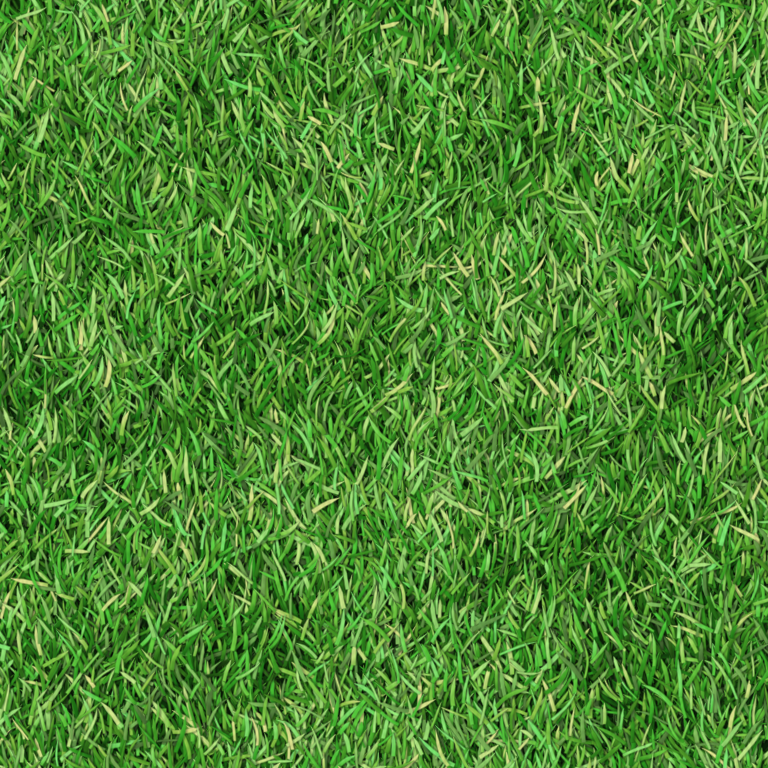
This texture is drawn by a WebGL 1 fragment shader. Its source:

```glsl
precision highp float;

// Dense lawn seen from above: jittered grids of thin, nearly straight blades
// are stacked from the dark undergrowth up to the sunlit tips. Each blade casts
// a soft shadow, and broad gradient noise varies the light and the lean.

#define LAYERS 20
#define CELL 0.027        // grid spacing, also the longest half blade
#define HALF_WIDTH 0.0021 // mean half width of a blade
#define LEAN 1.15         // spread of directions around vertical
#define SOFTNESS 0.0015   // edge blur
#define SHADOW 0.30       // darkness of cast shadows
#define EXPOSURE 0.30     // base tone of the blades
#define DEPTH_FADE 0.85   // darkening towards the ground
#define PATCHES 0.27      // strength of broad light and dark areas
#define DRY_SHARE 0.17    // share of dull, dry blades

uniform vec2 u_resolution;

const vec3 SOIL   = vec3(0.045, 0.13, 0.03);
const vec3 DARK   = vec3(0.08, 0.25, 0.05);
const vec3 DEEP   = vec3(0.14, 0.41, 0.08);
const vec3 GREEN  = vec3(0.24, 0.58, 0.13);
const vec3 BRIGHT = vec3(0.43, 0.77, 0.25);
const vec3 PALE   = vec3(0.67, 0.88, 0.49);
const vec3 DRY    = vec3(0.42, 0.60, 0.31);

vec4 hash4(vec3 p) {
  vec4 q = fract(p.xyzx * vec4(0.1031, 0.1030, 0.0973, 0.1099));
  q += dot(q, q.wzxy + 33.33);
  return fract((q.xxyz + q.yzzw) * q.zywx);
}

float cornerGradient(vec2 cell, vec2 offset) {
  float angle = 6.2832 * hash4(vec3(cell, 91.0)).x;
  return dot(vec2(cos(angle), sin(angle)), offset);
}

float gradientNoise(vec2 p) {
  vec2 i = floor(p), f = fract(p);
  vec2 s = f * f * f * (f * (f * 6.0 - 15.0) + 10.0);
  vec2 e = vec2(1.0, 0.0);
  float low  = mix(cornerGradient(i, f), cornerGradient(i + e.xy, f - e.xy), s.x);
  float high = mix(cornerGradient(i + e.yx, f - e.yx), cornerGradient(i + 1.0, f - 1.0), s.x);
  return mix(low, high, s.y);
}

// Grass colour by tone, from shaded to sunlit.
vec3 grassRamp(float tone) {
  vec3 c = mix(SOIL, DARK, smoothstep(-0.15, 0.07, tone));
  c = mix(c, DEEP, smoothstep(0.05, 0.27, tone));
  c = mix(c, GREEN, smoothstep(0.25, 0.53, tone));
  c = mix(c, BRIGHT, smoothstep(0.50, 0.80, tone));
  return mix(c, PALE, smoothstep(0.80, 1.12, tone));
}

// Paints one blade and its shadow; p is relative to the blade centre.
void paintBlade(inout vec3 col, vec2 p, vec3 id, float depth, float light, float lean, float blur) {
  vec4 shape = hash4(id + 17.0);
  vec4 look = hash4(id + 53.0);
  float angle = (shape.x + shape.y + shape.z - 1.5) * LEAN + lean;
  float c = cos(angle), s = sin(angle);
  p = vec2(c * p.x - s * p.y, s * p.x + c * p.y);

  float halfLength = CELL * mix(0.40, 1.0, shape.w);
  float along = p.y / halfLength;
  float across = p.x + (look.x - 0.5) * 0.003 * (along * along - 0.3);
  float taper = clamp(1.5 * (1.0 - along), 0.0, 1.0);
  float width = HALF_WIDTH * mix(0.6, 1.4, look.y) * taper;
  float ends = 1.0 - smoothstep(-blur, blur, abs(p.y) - halfLength + blur);
  float body = ends * (1.0 - smoothstep(-blur, blur, abs(across) - width));

  // Shadow falls to the lower right of the blade.
  float gap = abs(across - 0.0010) - width;
  float shade = ends * (1.0 - smoothstep(-0.001, 0.0034, gap));
  col *= 1.0 - SHADOW * shade;

  // Tips catch the light, one side of the fold stays darker.
  float side = clamp(across / max(width, 0.0005), -1.0, 1.0);
  float tone = EXPOSURE + 0.80 * look.z + DEPTH_FADE * (depth - 0.8) + light
             + 0.14 * along - 0.05 * side;
  vec3 blade = grassRamp(tone);
  float hue = fract(look.z * 37.0 + look.x * 11.0) - 0.5;
  blade *= vec3(1.0 + 0.6 * hue, 1.0, 1.0 + 0.25 * hue);
  float dry = step(1.0 - DRY_SHARE, look.w);
  blade = mix(blade, DRY * (0.5 + 0.8 * clamp(tone, 0.0, 1.1)), 0.85 * dry);
  col = mix(col, blade, body);
}

void main() {
  vec2 uv = gl_FragCoord.xy / u_resolution.y;
  float blur = max(SOFTNESS, 0.6 / u_resolution.y);
  float light = PATCHES * (gradientNoise(uv * 3.2 + 4.7) + 0.8 * gradientNoise(uv * 9.0 + 1.3)
              + 0.6 * gradientNoise(uv * 24.0 + 8.1));
  float lean = 0.5 * gradientNoise(uv * 6.0 + 20.5) + 0.5 * gradientNoise(uv * 13.0 + 2.6);
  vec3 col = SOIL;

  // Layers from the ground upwards, each with its neighbouring cells.
  for (int i = 0; i < LAYERS; i++) {
    float layer = float(i);
    float depth = (layer + 0.5) / float(LAYERS);
    vec2 grid = uv / CELL + layer * vec2(0.37, 0.71) + 5.0;
    vec2 base = floor(grid);
    for (int y = -1; y <= 1; y++) {
      for (int x = -1; x <= 1; x++) {
        vec2 cell = base + vec2(float(x), float(y));
        vec3 id = vec3(cell, layer * 7.0 + 1.0);
        vec2 centre = cell + hash4(id).xy;
        paintBlade(col, (grid - centre) * CELL, id, depth, light, lean, blur);
      }
    }
  }

  // Fine mottling of the leaf surface.
  col *= 1.0 + 0.12 * gradientNoise(uv * vec2(210.0, 120.0));
  gl_FragColor = vec4(clamp(col, 0.0, 1.0), 1.0);
}
```
